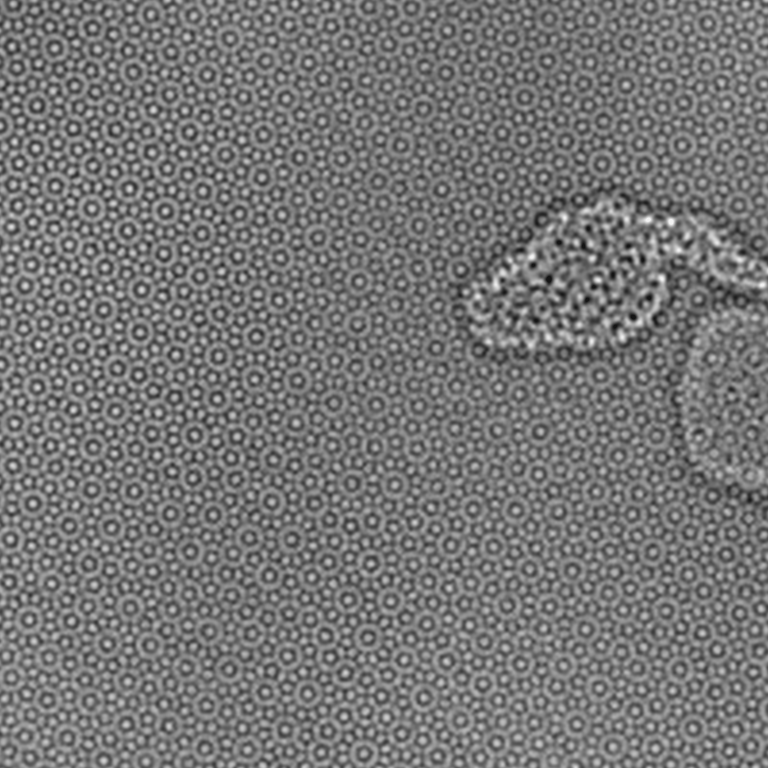
Reproduce this texture procedurally as a three.js fragment shader.

```glsl
// Electron micrograph of two lattices crossed at 30 degrees, with quasi-periodic rings and rough residue at right.
#define LATTICE_FREQ 75.0
#define TWIST_DEG 30.0
#define AXIS_DEG 28.0
#define PIVOT vec2(0.539, 0.499)
#define BASE_GRAY 0.478
#define LATTICE_CONTRAST 0.064
#define LAYER_DRIFT 0.008
#define GRAIN 0.15
#define SPECKLE_FREQ 66.0
#define SPECKLE_CONTRAST 0.095
#define EDGE_WIDTH 0.008

varying vec2 vUv;

float hash(vec2 p) {
  return fract(sin(dot(p, vec2(127.1, 311.7))) * 43758.5453);
}

float noise(vec2 p) {
  vec2 cell = floor(p);
  vec2 f = fract(p);
  f = f * f * (3.0 - 2.0 * f);
  float low = mix(hash(cell), hash(cell + vec2(1.0, 0.0)), f.x);
  float high = mix(hash(cell + vec2(0.0, 1.0)), hash(cell + vec2(1.0)), f.x);
  return mix(low, high, f.y);
}

vec2 noise2(vec2 p) {
  return vec2(noise(p), noise(p + 40.0)) - 0.5;
}

vec2 direction(float angle) {
  return vec2(cos(angle), sin(angle));
}

// Triangular lattice of bright atoms: three plane waves 60 degrees apart
float lattice(vec2 p, float angle) {
  float sum = 0.0;
  for (int i = 0; i < 3; i++) {
    vec2 wave = direction(angle + radians(60.0) * float(i));
    sum += cos(6.28318 * LATTICE_FREQ * dot(p, wave));
  }
  return sum;
}

// Disordered speckle: waves spread over all directions, slightly bent
float speckle(vec2 p) {
  p += 0.006 * noise2(p * 27.0);
  float sum = 0.0;
  for (int i = 0; i < 14; i++) {
    float id = float(i);
    float freq = SPECKLE_FREQ * mix(0.55, 1.25, hash(vec2(id, 3.0)));
    float phase = 6.28318 * hash(vec2(id, 9.0));
    vec2 wave = direction(0.2244 * (id + hash(vec2(id, 5.0))));
    sum += cos(6.28318 * freq * dot(p, wave) + phase);
  }
  return sum * 0.38;
}

// Approximate signed distances
float ellipse(vec2 p, vec2 center, vec2 radius) {
  return (length((p - center) / radius) - 1.0) * min(radius.x, radius.y);
}

float capsule(vec2 p, vec2 a, vec2 b, float radius) {
  vec2 ab = b - a;
  float t = clamp(dot(p - a, ab) / dot(ab, ab), 0.0, 1.0);
  return length(p - a - ab * t) - radius;
}

float smoothMin(float a, float b, float k) {
  float h = max(k - abs(a - b), 0.0) / k;
  return min(a, b) - 0.25 * h * h * k;
}

// Dark line just outside an edge, bright line just inside
float fringe(float d) {
  float outer = (d - 0.7 * EDGE_WIDTH) / EDGE_WIDTH;
  float inner = (d + 1.5 * EDGE_WIDTH) / EDGE_WIDTH;
  return exp(-inner * inner) - exp(-outer * outer);
}

void main() {
  vec2 p = vUv;

  // Crossed layers, each drifting slowly; highlights softened
  vec2 q = p - PIVOT;
  float axis = radians(AXIS_DEG);
  float halfTwist = radians(TWIST_DEG) * 0.5;
  vec2 drift = LAYER_DRIFT * noise2(p * 2.5);
  float atoms = lattice(q + drift, axis - halfTwist) + lattice(q - drift, axis + halfTwist);
  atoms /= 1.0 + 0.08 * max(atoms, 0.0);
  float contrast = LATTICE_CONTRAST * mix(1.15, 0.9, smoothstep(0.0, 0.7, p.x));
  contrast *= 0.85 + 0.3 * noise(p * 4.0 + 8.0);

  // Residue outline with ragged edges
  vec2 ragged = p + 0.022 * noise2(p * 24.0);
  float flake = ellipse(ragged, vec2(0.775, 0.638), vec2(0.095, 0.100));
  flake = smoothMin(flake, ellipse(ragged, vec2(0.670, 0.600), vec2(0.066, 0.062)), 0.03);
  float arm = capsule(ragged, vec2(0.80, 0.705), vec2(0.90, 0.695), 0.028);
  arm = min(arm, capsule(ragged, vec2(0.90, 0.695), vec2(1.02, 0.620), 0.028));
  flake = smoothMin(flake, arm, 0.02);
  float loop = ellipse(ragged, vec2(0.970, 0.483), vec2(0.086, 0.130));

  float inFlake = 1.0 - smoothstep(-0.012, 0.008, flake);
  float inLoop = 1.0 - smoothstep(-0.025, 0.010, loop);
  float rough = max(inFlake, 0.35 * inLoop);
  contrast *= 1.0 - 0.5 * inFlake - 0.2 * inLoop * (1.0 - inFlake);

  // Tone
  float gray = BASE_GRAY + 0.07 * (noise(p * 3.0 + 2.0) - 0.5);
  gray += atoms * contrast + speckle(p) * SPECKLE_CONTRAST * (0.15 + 1.2 * rough);
  gray += 0.13 * fringe(flake) + 0.11 * fringe(loop) * (1.0 - inFlake);
  gray += GRAIN * (noise(p * 200.0) - 0.5);
  gl_FragColor = vec4(vec3(clamp(gray, 0.08, 0.95)), 1.0);
}
```
